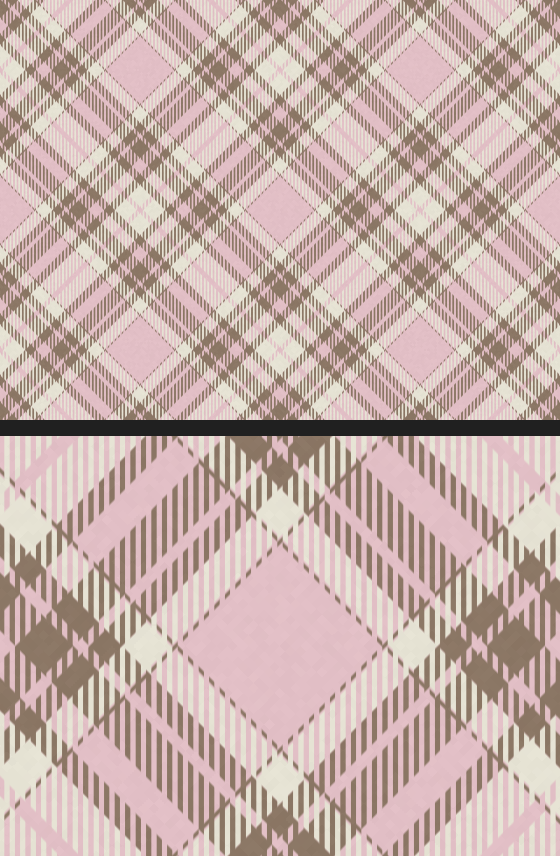
Top: the whole. Bottom: its middle third, enlarged.
A Shadertoy shader for this pattern:

```glsl
// Diagonal tartan cloth in pink, cream and brown with an upright twill hatch.

const float REPEATS_DOWN = 1.5;    // setts along the canvas height
const float THREADS = 80.0;        // hatch lines per sett
const float THREAD_NOISE = 0.018;  // brightness change between threads
const float FUZZ = 0.0015;         // softness of the stripe edges

const vec3 PINK  = vec3(0.885, 0.748, 0.775);
const vec3 CREAM = vec3(0.900, 0.888, 0.830);
const vec3 BROWN = vec3(0.545, 0.465, 0.395);

// Stripes as (start, end), measured from the middle of the pink square.
const vec2 INNER_CREAM  = vec2(0.130, 0.188);
const vec2 OUTER_CREAM  = vec2(0.410, 0.488);
const vec2 STITCH       = vec2(0.121, 0.127);
const vec2 NARROW_BROWN = vec2(0.188, 0.227);
const vec2 WIDE_BROWN   = vec2(0.246, 0.315);
const vec2 OUTER_BROWN  = vec2(0.371, 0.410);

float hash(vec2 p) {
    return fract(sin(dot(p, vec2(127.1, 311.7))) * 43758.5453);
}

// Coverage of one stripe with smooth edges.
float stripe(float d, vec2 span, float soft) {
    return smoothstep(span.x - soft, span.x + soft, d)
         * (1.0 - smoothstep(span.y - soft, span.y + soft, d));
}

// Colour of the mirrored thread sequence at position t.
vec3 sett(float t, float soft) {
    float d = abs(fract(t + 0.5) - 0.5);
    float cream = stripe(d, INNER_CREAM, soft) + stripe(d, OUTER_CREAM, soft);
    float brown = stripe(d, NARROW_BROWN, soft) + stripe(d, WIDE_BROWN, soft)
                + stripe(d, OUTER_BROWN, soft) + stripe(d, STITCH, soft);
    vec3 color = mix(PINK, CREAM, clamp(cream, 0.0, 1.0));
    return mix(color, BROWN, clamp(brown, 0.0, 1.0));
}

void mainImage(out vec4 fragColor, in vec2 fragCoord) {
    float pixel = REPEATS_DOWN / iResolution.y;
    vec2 p = (fragCoord - 0.5 * iResolution.xy) * pixel;
    float soft = 0.7 * pixel + FUZZ;

    // Warp and weft run along the two diagonals.
    vec3 warp = sett(p.x + p.y, soft);
    vec3 weft = sett(p.x - p.y, soft);

    // Twill: upright lines show warp and weft in turn.
    float thread = p.x * THREADS;
    float edge = 0.5 * THREADS * pixel;
    float over = smoothstep(-edge, edge, abs(fract(thread) - 0.5) - 0.25);
    vec3 color = mix(warp, weft, over);

    // Faint uneven yarn.
    vec2 cell = floor(vec2(p.x + p.y, p.x - p.y) * THREADS);
    color += THREAD_NOISE * (hash(cell) - 0.5);

    fragColor = vec4(color, 1.0);
}
```
